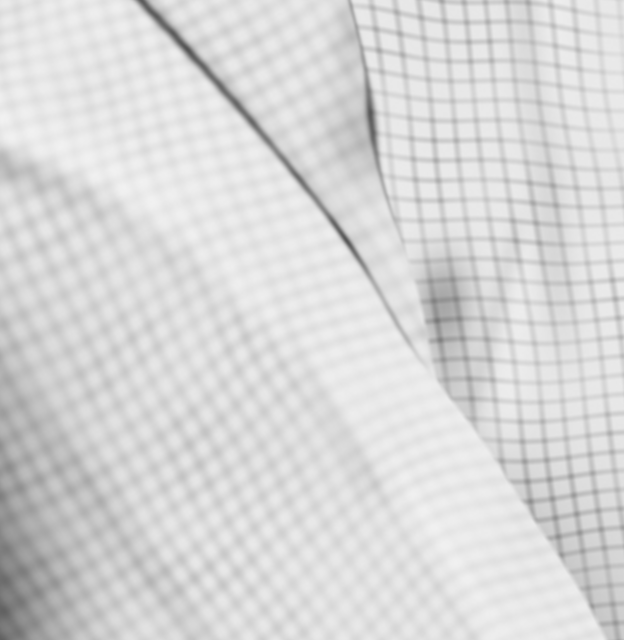
Write a Shadertoy shader that draws this texture.

```glsl
// Draped pale grey checked cloth: a sleeve, a narrow flap and a back panel with soft folds.

float hash(vec2 p) {
    vec3 q = fract(vec3(p.xyx) * 0.1031);
    q += dot(q, q.yzx + 33.33);
    return fract((q.x + q.y) * q.z);
}

float noise(vec2 p) {
    vec2 i = floor(p), f = fract(p);
    f = f * f * (3.0 - 2.0 * f);
    return mix(mix(hash(i), hash(i + vec2(1, 0)), f.x),
               mix(hash(i + vec2(0, 1)), hash(i + vec2(1, 1)), f.x), f.y);
}

// Soft line once per unit of phase
float stripe(float phase, float halfWidth) {
    float d = abs(fract(phase) - 0.5);
    return 1.0 - smoothstep(0.0, halfWidth + fwidth(phase), d);
}

// Two crossing line families with their own strengths
float check(vec2 phase, float halfWidth, vec2 ink) {
    return ink.x * stripe(phase.x, halfWidth) + ink.y * stripe(phase.y, halfWidth);
}

// Soft elliptical patch of shade
float patchAt(vec2 p, vec2 centre, vec2 radius) {
    vec2 d = (p - centre) / radius;
    return exp(-dot(d, d));
}

// Soft band around zero
float band(float d, float width) {
    return exp(-d * d / (width * width));
}

void mainImage(out vec4 fragColor, in vec2 fragCoord) {
    // Canvas width is 1; y runs down from the top edge
    vec2 p = vec2(fragCoord.x, iResolution.y - fragCoord.y) / iResolution.x;
    float x = p.x, y = p.y;
    float drift = noise(p * 7.0) - 0.5;
    float wear = 0.6 + 0.8 * noise(p * 13.0 + 5.0);

    // Fold outlines
    float sleeveEdge = 0.225 + 0.96 * y - 0.25 * y * y - 0.022 * band(y - 0.56, 0.12)
                     + 0.025 * smoothstep(0.75, 1.02, y);
    float flapEdge = 0.56 + 0.17 * y + 0.11 * y * y + 0.006 * sin(y * 17.0);
    float toSleeve = (x - sleeveEdge) * 0.78;
    float toFlap = x - flapEdge;
    float belowRidge = y - (0.22 + 0.27 * x + 0.95 * x * x);

    // Sleeve: rows turn diagonal once they pass over the ridge
    float bend = 0.05 * log(1.0 + exp(belowRidge / 0.05));
    vec2 sleevePhase = vec2(x - 0.22 * y - 0.24 * y * y,
                            0.24 * x + 0.98 * y - 0.31 * bend) / vec2(0.038, 0.031);
    sleevePhase += 0.4 * drift;
    float under = smoothstep(-0.01, 0.06, belowRidge);
    float sleeve = 0.925 - 0.02 * under;
    sleeve -= 0.22 * band(belowRidge - 0.03, 0.04) * exp(-x * 8.0) * under;
    sleeve += 0.012 * band(belowRidge + 0.02, 0.03);
    sleeve -= 0.17 * exp(-x * 12.0) * smoothstep(0.3, 0.75, y);
    sleeve -= 0.28 * patchAt(p, vec2(-0.03, 1.0), vec2(0.15, 0.22));
    sleeve -= 0.06 * band(x - 0.73 * y + 0.43, 0.035) * smoothstep(0.45, 0.7, y);
    sleeve -= 0.04 * band(x - 0.5 * y - 0.2, 0.02) * smoothstep(0.42, 0.6, y)
                   * (1.0 - smoothstep(0.76, 0.82, y));
    float rightward = smoothstep(0.3, 0.6, x);
    vec2 sleeveInk = mix(vec2(0.028, 0.03), vec2(0.055, 0.05), under * (1.0 - 0.6 * rightward));
    sleeveInk.x *= 1.0 - 0.6 * rightward * (1.0 - under);
    sleeve -= wear * check(sleevePhase, 0.38, sleeveInk);

    // Flap: grid lies on the bias and darkens toward its free edge
    vec2 flapPhase = vec2(0.86 * x - 0.5 * y, 0.45 * x + 0.88 * y - 0.4 * x * y) / vec2(0.034, 0.031);
    flapPhase += 0.6 * drift;
    float flap = 0.91 - 0.14 * patchAt(p, vec2(0.58, 0.22), vec2(0.06, 0.08));
    flap -= 0.1 * patchAt(p, vec2(0.56, 0.05), vec2(0.025, 0.07));
    flap -= wear * check(flapPhase, 0.36, vec2(0.035, 0.05));

    // Back panel: crisp, thin lines that sag at the top and rise at the bottom
    vec2 backPhase = vec2(x - 0.14 * y + 0.003 * sin(y * 11.0 + x * 6.0),
                          y + x * (0.28 * y - 0.13) + 0.004 * sin(x * 24.0 + y * 4.0))
                     / vec2(0.036, 0.039);
    backPhase += 0.25 * drift;
    float back = 0.91 - 0.07 * smoothstep(0.6, 1.0, y);
    back -= 0.24 * patchAt(p, vec2(0.71, 0.48), vec2(0.045, 0.07));
    back -= 0.12 * patchAt(p, vec2(0.72, 0.6), vec2(0.04, 0.09));
    back -= 0.07 * band(x - 0.85 - 0.12 * (y - 0.1), 0.03) * (1.0 - smoothstep(0.4, 0.65, y));
    back -= 0.06 * band(x - 0.82 + 0.25 * (y - 0.4), 0.018) * smoothstep(0.28, 0.42, y)
                 * (1.0 - smoothstep(0.62, 0.75, y));
    back += 0.02 * band(x - 0.83 + 0.1 * (y - 0.5), 0.03);
    back -= 0.07 * smoothstep(0.6, 0.75, y) * exp(-max(toSleeve, 0.0) * 20.0);
    float faded = smoothstep(0.86, 1.0, x) * (1.0 - smoothstep(0.1, 0.5, y));
    back -= wear * check(backPhase, 0.2, vec2(0.1, 0.09) * (1.0 - 0.5 * faded));

    // Stack the layers, back to front
    float shade = mix(flap, back, smoothstep(-0.005, 0.005, toFlap));
    shade = mix(sleeve, shade, smoothstep(-0.005, 0.005, toSleeve));

    // Dark creases, thinning as they run down
    float creaseWidth = mix(0.0085, 0.0045, smoothstep(0.0, 0.5, y));
    shade -= 0.38 * wear * band(toSleeve, creaseWidth) * (1.0 - smoothstep(0.38, 0.64, y));
    shade -= 0.05 * band(toSleeve - 0.012, 0.015) * (1.0 - smoothstep(0.3, 0.6, y));
    float gap = 0.35 + 0.65 * band(y - 0.19, 0.07);
    shade -= 0.45 * gap * band(toFlap, 0.004 + 0.004 * band(y - 0.19, 0.06))
                  * (1.0 - smoothstep(0.32, 0.42, y));

    // Cloth unevenness and fine grain
    shade += 0.02 * drift + 0.006 * (noise(p * 260.0) - 0.5);
    fragColor = vec4(vec3(clamp(shade, 0.1, 0.95)), 1.0);
}
```
